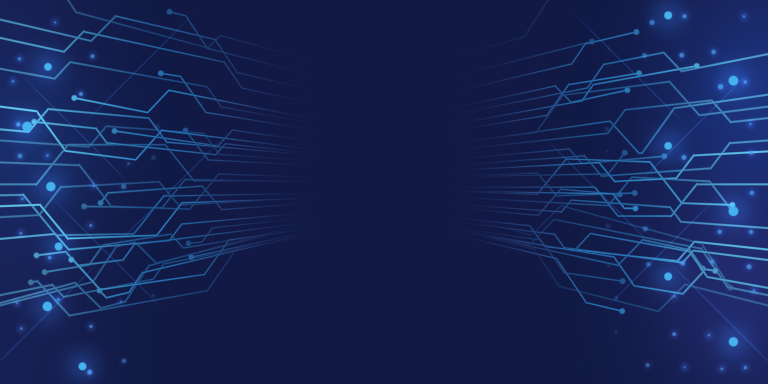
A WebGL 1 fragment shader for this background:

```glsl
precision highp float;
uniform vec2 u_resolution;

float hash(float n) {
  return fract(sin(n * 12.9898 + 4.1) * 4375.85);
}

float hash2(vec2 c) {
  return fract(sin(dot(c, vec2(12.71, 31.17))) * 4375.85);
}

// Soft-edged disc or stroke: 1 inside the radius, 0 outside
float cover(float d, float radius, float px) {
  return 1.0 - smoothstep(radius - px, radius + px, d);
}

float halo(vec2 p, vec2 center, float tightness) {
  vec2 d = p - center;
  return exp(-tightness * dot(d, d));
}

// Ramp of the given height: x is the value, y its slope
vec2 ramp(float x, float start, float height) {
  float width = abs(height) * 0.8;
  float t = (x - start) / width;
  float inside = step(0.0, t) * step(t, 1.0);
  return vec2(height * clamp(t, 0.0, 1.0), inside * height / width);
}

// Bent trace fanning out from the middle; q.x runs inward from the side edge
float trace(vec2 q, float t, float seed, float px) {
  float start = hash(seed) < 0.45 ? -0.1 : 0.08 + 0.42 * hash(seed + 0.3);
  float height = (0.03 + 0.07 * hash(seed + 0.7)) * (hash(seed + 1.3) < 0.5 ? -1.0 : 1.0);
  float inner = 0.32 + 0.28 * hash(seed + 1.9);
  float outer = 0.04 + 0.22 * hash(seed + 2.3);
  float middle = 0.52 + 0.21 * t + 0.14 * pow(t, 5.0);
  float fan = 0.28 * t;

  vec2 bend = ramp(q.x, inner, height) - ramp(q.x, outer, height * 1.1);
  float slope = bend.y - fan;
  float d = abs(q.y - middle - fan * (0.83 - q.x) - bend.x) / sqrt(1.0 + slope * slope);
  float width = mix(0.0027, 0.0016, smoothstep(0.0, 0.7, q.x));
  float line = cover(d, width, px * 0.8) * smoothstep(start - px, start + px, q.x);

  // Terminal at the outer end
  float endY = middle + fan * (0.83 - start)
    + ramp(start, inner, height).x - ramp(start, outer, height * 1.1).x;
  float terminal = cover(length(q - vec2(start, endY)), 0.0075, px);
  float strength = (0.45 + 0.55 * hash(seed + 2.9)) * mix(1.0, 0.55, smoothstep(0.75, 1.0, abs(t)));
  return max(line, terminal) * strength;
}

// Scattered sparks, one per grid cell: x is the core, y the halo
vec2 sparks(vec2 p, float px) {
  vec2 cell = floor(p * 11.0);
  vec2 offset = 0.3 + 0.4 * vec2(hash2(cell), hash2(cell + 7.3));
  float d = length(p - (cell + offset) / 11.0);
  float size = 0.002 + 0.005 * hash2(cell + 3.7);
  float shown = step(0.45, hash2(cell + 11.9));
  return shown * vec2(cover(d, size, px), 1.0 - smoothstep(0.0, 0.026, d));
}

void main() {
  vec2 p = gl_FragCoord.xy / u_resolution * vec2(2.0, 1.0);
  float px = 1.0 / u_resolution.y;
  float side = step(1.0, p.x);
  vec2 q = vec2(mix(p.x, 2.0 - p.x, side), p.y);
  float edge = 1.0 - smoothstep(0.0, 0.62, q.x);

  // Navy ground with lit sides
  vec3 color = vec3(0.066, 0.097, 0.265);
  color += vec3(0.025, 0.03, 0.065) * edge * edge;
  color += vec3(0.02, 0.07, 0.16) * halo(p, vec2(1.97, 0.74), 14.0);
  color += vec3(0.04, 0.04, 0.10) * halo(p, vec2(1.92, 0.25), 16.0);
  color += vec3(0.01, 0.05, 0.09) * halo(p, vec2(0.06, 0.62), 18.0);

  // Faint diagonal links behind the traces
  for (int i = 0; i < 5; i++) {
    float k = float(i);
    vec2 r = q - vec2(0.12 + 0.08 * mod(k * 2.0, 5.0), 0.18 + 0.16 * k);
    float lean = mod(k, 2.0) * 2.0 - 1.0;
    float link = cover(abs(r.x + lean * r.y) * 0.707, 0.001, px) * cover(abs(r.x), 0.12, 0.04);
    color += vec3(0.05, 0.13, 0.22) * link;
  }

  // Circuit traces
  float circuit = 0.0;
  for (int i = 0; i < 31; i++) {
    float k = float(i);
    circuit = max(circuit, trace(q, (k + 0.5) / 15.5 - 1.0, k * 3.17 + side * 91.0, px));
  }
  vec3 traceColor = mix(vec3(0.38, 0.78, 0.92), vec3(0.16, 0.50, 0.76), smoothstep(0.05, 0.42, q.x));
  traceColor = mix(traceColor, vec3(0.27, 0.40, 0.68), smoothstep(0.45, 0.75, q.x));
  color = mix(color, traceColor, circuit * (1.0 - smoothstep(0.42, 0.86, q.x)));

  // Small sparks near the sides
  vec2 spark = sparks(p, px) * (1.0 - smoothstep(0.2, 0.5, q.x));
  color += vec3(0.05, 0.10, 0.19) * spark.y * spark.y;
  color = mix(color, vec3(0.27, 0.58, 0.85), spark.x * 0.8);

  // Large glowing nodes zigzagging down each side
  for (int i = 0; i < 6; i++) {
    float k = float(i);
    vec2 left = vec2(0.085 + 0.018 * k + 0.04 * cos(2.5 * k), 0.826 - 0.156 * k);
    vec2 right = vec2(1.74 + 0.17 * mod(k, 2.0), 0.96 - 0.17 * k);
    vec2 node = mix(left, right, side);
    color += vec3(0.04, 0.10, 0.17) * halo(p, node, 500.0);
    float size = 0.009 + 0.005 * hash(k + side * 5.0);
    color = mix(color, vec3(0.27, 0.70, 0.94), cover(length(p - node), size, px));
  }

  gl_FragColor = vec4(color, 1.0);
}
```
